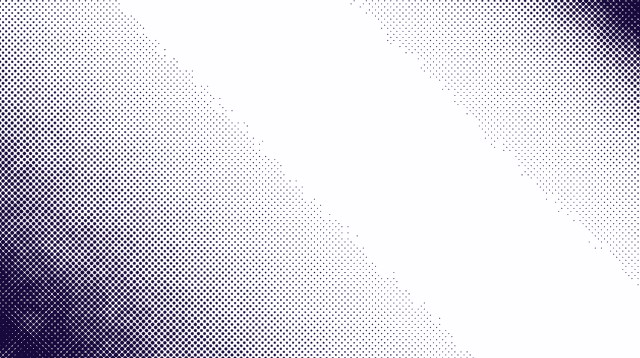
This background is drawn by a Shadertoy shader. Its source:

```glsl
const vec3 PAPER = vec3(0.995, 0.993, 1.0);
const vec3 INK = vec3(0.09, 0.035, 0.23);
const float CELL = 0.01206;      // dot spacing along the diagonal screen
const float MIN_RADIUS = 0.10;   // dot radii are measured in cells

float hash(vec2 p) {
    vec3 q = fract(vec3(p.xyx) * 0.1031);
    q += dot(q, q.yzx + 33.33);
    return fract((q.x + q.y) * q.z);
}

float valueNoise(vec2 p) {
    vec2 i = floor(p);
    vec2 f = fract(p);
    f = f * f * (3.0 - 2.0 * f);
    float low = mix(hash(i), hash(i + vec2(1.0, 0.0)), f.x);
    float high = mix(hash(i + vec2(0.0, 1.0)), hash(i + 1.0), f.x);
    return mix(low, high, f.y);
}

float mottle(vec2 p) {
    return 0.55 * valueNoise(p * 11.0) + 0.45 * valueNoise(p * 29.0) - 0.5;
}

// Dot radius shrinking away from a corner
float cornerRadius(float dist, float reach, float falloff, float largest) {
    float strength = pow(clamp(1.0 - dist / reach, 0.0, 1.0), falloff);
    return mix(MIN_RADIUS, largest, strength);
}

// Antialiased dot; dots smaller than a pixel fade by their area
float dotCoverage(float dist, float radius, float pixel) {
    float edge = clamp((radius - dist) / (1.25 * pixel) + 0.5, 0.0, 1.0);
    float area = 3.14159 * radius * radius / (pixel * pixel);
    return edge * min(1.3 * area, 1.0);
}

void mainImage(out vec4 fragColor, in vec2 fragCoord) {
    vec2 p = fragCoord / iResolution.y;
    float aspect = iResolution.x / iResolution.y;

    // Halftone lattice turned by 45 degrees
    mat2 turn = mat2(0.70711, 0.70711, -0.70711, 0.70711);
    vec2 grid = turn * p / CELL;
    vec2 id = floor(grid);
    vec2 center = (id + 0.5) * CELL * turn;
    float dist = length(grid - id - 0.5);

    // Distances from the two opposite corners, with ragged cutoffs
    float fromLower = center.x + center.y;
    float fromUpper = aspect + 1.0 - fromLower;
    float ragged = 0.05 * (hash(id + 200.0) - 0.5) + 0.03 * mottle(center * 2.0);
    float lowerTone = fromLower + 0.06 * (center.x - center.y);
    float lower = cornerRadius(lowerTone, 1.34, 1.4, 0.70) * step(fromLower + ragged, 1.32);
    float upper = cornerRadius(fromUpper, 0.82, 2.5, 0.72) * step(fromUpper + ragged, 0.80);

    // Uneven ink, strongest where the dots are heavy, and varied dot sizes
    float radius = max(lower, upper);
    radius *= 1.0 + 0.34 * mottle(center) * smoothstep(0.15, 0.6, radius);
    radius *= 1.0 + 0.14 * (hash(id + 571.0) - 0.5);

    float pixel = 1.0 / (iResolution.y * CELL);
    float ink = dotCoverage(dist, radius, pixel);
    fragColor = vec4(mix(PAPER, INK, ink), 1.0);
}
```
